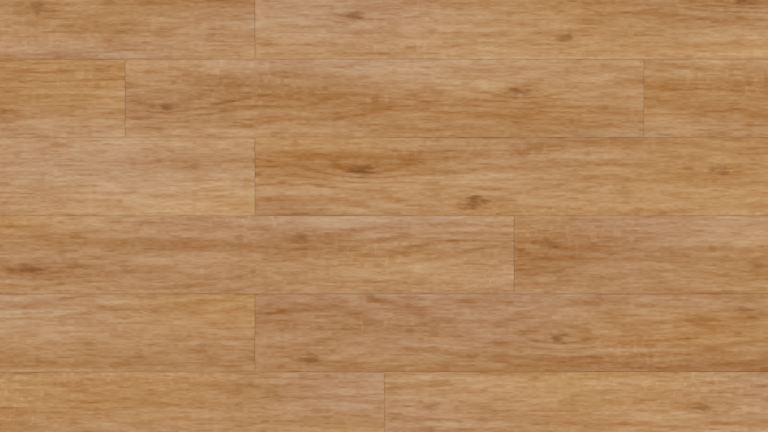
This texture is drawn by a Shadertoy shader. Its source:

```glsl
// Oak floor of long horizontal planks laid in staggered rows.
// Each plank offsets stretched value noise by its own seed for the grain;
// contour lines of a warped field give arched rings that bend round knots.

float hash(vec2 p) {
    vec3 h = fract(p.xyx * 0.1031);
    h += dot(h, h.yzx + 33.33);
    return fract((h.x + h.y) * h.z);
}

float noise(vec2 p) {
    vec2 cell = floor(p), f = fract(p);
    f = f * f * (3.0 - 2.0 * f);
    return mix(mix(hash(cell), hash(cell + vec2(1, 0)), f.x),
               mix(hash(cell + vec2(0, 1)), hash(cell + vec2(1, 1)), f.x), f.y);
}

float fbm(vec2 p) {
    float sum = 0.0, weight = 0.53;
    for (int i = 0; i < 4; i++) {
        sum += weight * noise(p);
        p = p * 2.03 + 17.3;
        weight *= 0.5;
    }
    return sum;
}

void mainImage(out vec4 fragColor, in vec2 fragCoord) {
    vec2 p = fragCoord / iResolution.y;
    float pixel = 1.0 / iResolution.y;

    // Rows of planks, each shifted by quarters of a plank length
    vec2 plankSize = vec2(1.2, 0.181);
    int quarterShift[6] = int[6](3, 2, 0, 2, 1, 2);
    vec2 grid = (p + vec2(0.01, 0.042)) / plankSize;
    grid.x -= 0.25 * float(quarterShift[int(clamp(grid.y, 0.0, 5.0))]);
    vec2 plank = floor(grid) + 7.0;
    vec2 local = fract(grid) * plankSize;
    float seed = hash(plank);
    vec2 wood = local + vec2(seed * 40.0, hash(plank + 31.0) * 20.0);

    // Knots: one in each third of the plank, of varied size
    float bend = 0.0, halo = 0.0, core = 0.0;
    float ragged = fbm(wood * vec2(40.0, 100.0)) - 0.5;
    for (int i = 0; i < 3; i++) {
        vec2 id = plank * 3.7 + float(i) * 11.3;
        vec2 center = vec2((float(i) + 0.15 + 0.7 * hash(id)) / 3.0,
                           0.15 + 0.7 * hash(id + 5.1)) * plankSize;
        float size = mix(0.25, 1.0, hash(id + 9.7));
        vec2 d = local - center;
        float reach = length(d / vec2(0.11, 0.028));
        bend += size * exp(-reach * reach);
        halo += size * exp(-1.5 * reach - 1.5 * ragged);
        float knot = length(d / (vec2(0.034, 0.016) * (0.4 + 0.6 * size))) + 2.2 * ragged;
        core += size * (1.0 - smoothstep(-0.2, 1.1, knot));
    }

    // Broad bands, fibres, fine grain and short pores
    float broad = fbm(wood * vec2(1.3, 15.0)) - 0.5;
    float darkBand = smoothstep(0.55, 0.9, noise(wood * vec2(1.5, 17.0) + 60.0));
    float fibre = noise(wood * vec2(7.0, 95.0)) - 0.5;
    float fine = noise(wood * vec2(24.0, 190.0)) - 0.5;
    float grit = noise(wood * vec2(100.0, 260.0)) - 0.5;
    float pores = smoothstep(0.66, 0.92, noise(wood * vec2(34.0, 165.0) + 3.7));

    // Growth rings as contours, fading in and out along the plank
    float field = wood.y * 25.0 + 2.5 * noise(wood * vec2(2.5, 13.0))
                + 0.5 * noise(wood * vec2(9.0, 40.0)) + 1.8 * bend;
    float ring = pow(0.5 + 0.5 * cos(6.2832 * field), 3.0);
    float ringMask = smoothstep(0.4, 0.75, noise(wood * vec2(1.7, 11.0) + 8.2));
    ringMask = max(ringMask, min(1.0, 1.4 * bend));

    float tone = 0.83 + 0.95 * broad - 0.3 * darkBand + 0.3 * fibre + 0.4 * fine
               + 0.3 * grit + 0.2 * (seed - 0.5) - 0.24 * pores
               - 0.3 * ring * ringMask * (1.0 + fibre) - 0.42 * halo;
    vec3 color = mix(vec3(0.625, 0.425, 0.245), vec3(0.745, 0.59, 0.435), clamp(tone, -0.7, 1.4));

    // Slow drift between honey and greyer wood
    float drift = noise(wood * vec2(2.0, 9.0) + 21.0) - 0.5;
    color += drift * vec3(-0.02, 0.0, 0.055);

    // Faint pale ray flecks crossing the grain in patches
    float fleckPatch = smoothstep(0.65, 0.9, noise(wood * vec2(3.0, 14.0) + 40.0));
    float fleck = smoothstep(0.6, 0.9, noise(wood * vec2(110.0, 70.0) + 3.0 * broad));
    color += 0.03 * fleck * fleckPatch;

    color = mix(color, vec3(0.44, 0.27, 0.14), 0.6 * min(core, 1.0));

    // Faint seams along the plank edges and ends
    vec2 edge = min(local, plankSize - local);
    vec2 seam = 1.0 - smoothstep(vec2(0.0), vec2(0.001 + pixel), edge);
    color *= 1.0 - 0.08 * max(seam.x, seam.y);

    fragColor = vec4(color, 1.0);
}
```
